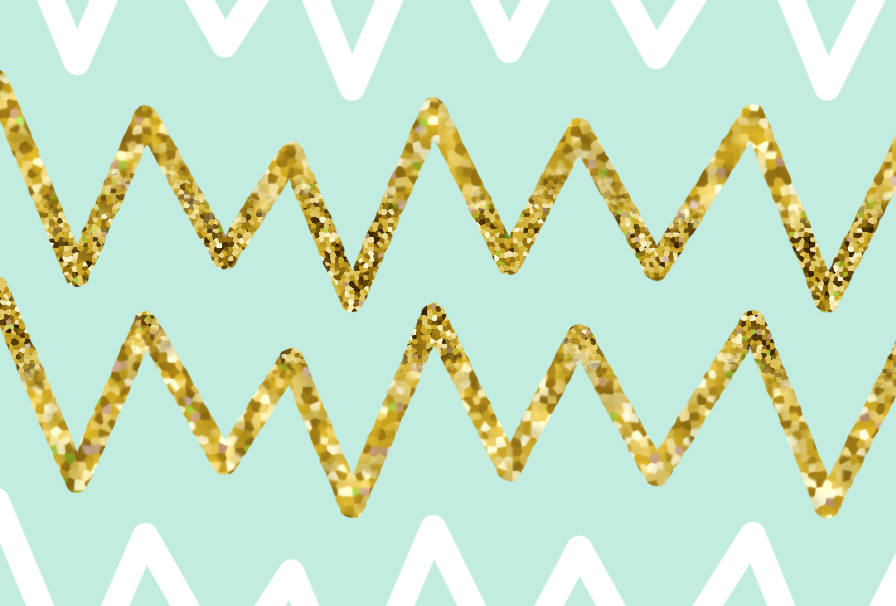
Write a Shadertoy shader that draws this pattern.

```glsl
#define MINT vec3(0.757, 0.926, 0.875)
#define WHITE vec3(1.0)
#define ROW_MID 0.4865
#define ROW_STEP 0.3364
#define ROW_SPREAD 0.0073
#define GOLD_RADIUS 0.0198
#define WHITE_RADIUS 0.0215
#define EDGE_WEAR 0.003
#define FINE_FLAKES 125.0
#define SOFT_FLAKES 72.0
#define FOCUS_Y 0.54

// Corners of one hand-drawn zigzag, relative to its row centre
const int CORNERS = 13;
const vec2 zigzag[CORNERS] = vec2[CORNERS](
    vec2(-0.006, 0.208), vec2(0.127, -0.110), vec2(0.240, 0.150),
    vec2(0.371, -0.081), vec2(0.481, 0.090), vec2(0.581, -0.152),
    vec2(0.715, 0.163), vec2(0.840, -0.090), vec2(0.956, 0.129),
    vec2(1.083, -0.100), vec2(1.242, 0.152), vec2(1.365, -0.152),
    vec2(1.520, 0.158));

float hash(vec2 p) {
    return fract(sin(dot(p, vec2(127.1, 311.7))) * 43758.5453);
}

float noise(vec2 p) {
    vec2 cell = floor(p), f = fract(p);
    f = f * f * (3.0 - 2.0 * f);
    return mix(mix(hash(cell), hash(cell + vec2(1, 0)), f.x),
               mix(hash(cell + vec2(0, 1)), hash(cell + vec2(1, 1)), f.x), f.y);
}

float segmentDistance(vec2 p, vec2 a, vec2 b) {
    vec2 ap = p - a, ab = b - a;
    return length(ap - ab * clamp(dot(ap, ab) / dot(ab, ab), 0.0, 1.0));
}

float zigzagDistance(vec2 p) {
    float d = 1e3;
    for (int i = 0; i < CORNERS - 1; i++)
        d = min(d, segmentDistance(p, zigzag[i], zigzag[i + 1]));
    return d;
}

// Brown through gold to cream
vec3 goldRamp(float t) {
    vec3 c = mix(vec3(0.22, 0.13, 0.01), vec3(0.58, 0.44, 0.07), smoothstep(0.0, 0.25, t));
    c = mix(c, vec3(0.80, 0.66, 0.14), smoothstep(0.25, 0.50, t));
    c = mix(c, vec3(0.88, 0.78, 0.40), smoothstep(0.50, 0.75, t));
    return mix(c, vec3(1.0, 0.98, 0.84), smoothstep(0.75, 1.0, t));
}

// Jittered flakes blended by nearness; crisp sets how hard their edges are
vec3 flakes(vec2 p, float crisp, float darkest) {
    vec2 cell = floor(p);
    vec3 sum = vec3(0.0);
    float total = 1e-6;
    for (int y = -1; y <= 1; y++)
    for (int x = -1; x <= 1; x++) {
        vec2 id = cell + vec2(x, y);
        vec2 centre = id + 0.15 + 0.7 * vec2(hash(id), hash(id + 37.0));
        vec2 d = p - centre;
        float weight = exp(-crisp * dot(d, d));
        vec3 colour = goldRamp(mix(darkest, 1.0, hash(id + 71.0)));
        // Rare green and violet glints
        float glint = hash(id + 113.0);
        colour = mix(colour, vec3(0.55, 0.80, 0.15), 0.6 * step(0.96, glint));
        colour = mix(colour, vec3(0.72, 0.55, 0.62), 0.6 * step(glint, 0.03));
        sum += colour * weight;
        total += weight;
    }
    return sum / total;
}

// Fine grain near the focus line, blurred blobs away from it
vec3 glitter(vec2 p) {
    float blur = abs(p.y - FOCUS_Y) + 0.12 * (noise(p * 7.0) - 0.5);
    vec3 fine = flakes(p * FINE_FLAKES, 22.0, 0.0);
    vec3 soft = flakes(p * SOFT_FLAKES, 9.0, 0.22);
    soft *= 0.88 + 0.24 * noise(p * 35.0);
    return mix(fine, soft, smoothstep(0.06, 0.17, blur));
}

void mainImage(out vec4 fragColor, in vec2 fragCoord) {
    vec2 p = fragCoord / iResolution.y;
    float pixel = 1.0 / iResolution.y;
    float wear = EDGE_WEAR * (noise(p * 110.0) - 0.5);

    // Two glitter rows inside, two white rows outside
    float goldEdge = 1e3, whiteEdge = 1e3;
    for (int i = 0; i < 4; i++) {
        float row = float(i) - 1.5;
        float rowY = ROW_MID + row * (ROW_STEP + ROW_SPREAD * abs(row));
        float d = zigzagDistance(p - vec2(0.0, rowY));
        if (abs(row) < 1.0) goldEdge = min(goldEdge, d - GOLD_RADIUS + wear);
        else whiteEdge = min(whiteEdge, d - WHITE_RADIUS);
    }

    vec3 colour = mix(MINT, WHITE, smoothstep(pixel, -pixel, whiteEdge));
    colour = mix(colour, glitter(p), smoothstep(pixel, -pixel, goldEdge));
    fragColor = vec4(colour, 1.0);
}
```
